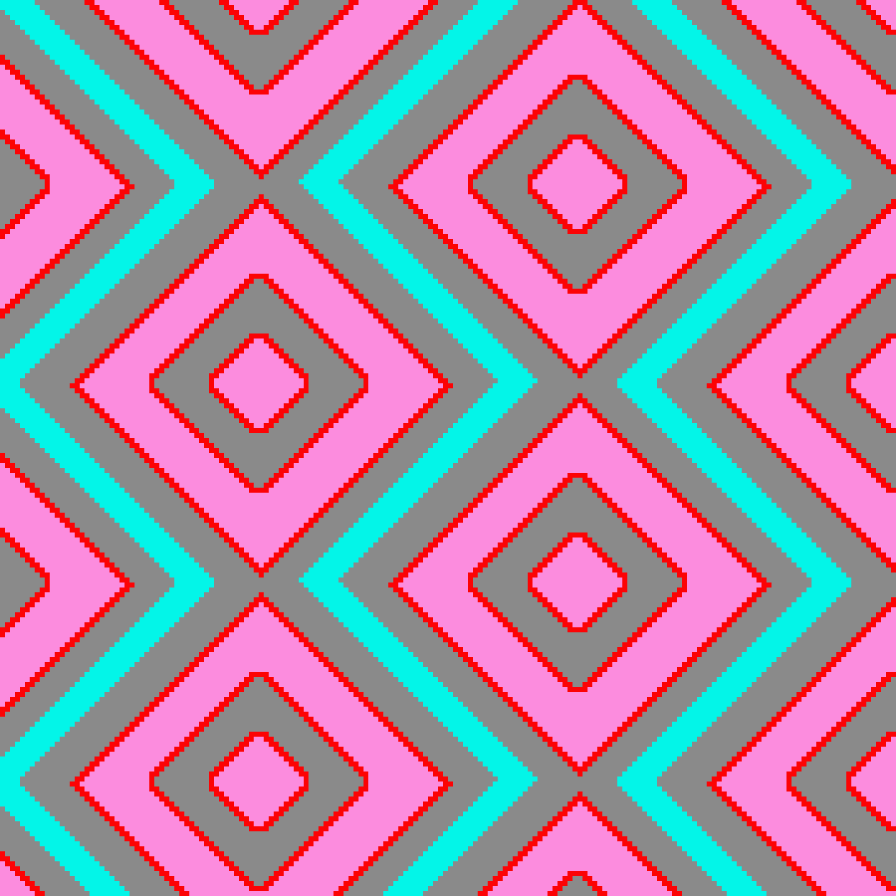
Give the GLSL for this pattern, as a three.js fragment shader.

```glsl
varying vec2 vUv;

#define GRID 180.0
#define PERIOD vec2(128.0, 80.0)
#define CENTRE vec2(116.0, 37.0)
#define OUTER_RADIUS 38.0
#define MIDDLE_RADIUS 22.0
#define INNER_RADIUS 10.0
#define BAND_WIDTH 8.0
#define SAMPLES 4
#define GREY vec3(0.54)
#define PINK vec3(0.99, 0.55, 0.87)
#define CYAN vec3(0.01, 0.96, 0.91)
#define RED vec3(0.99, 0.01, 0.02)

float diamondLength(vec2 p) {
  return abs(p.x) + abs(p.y);
}

// Offset from the nearest diamond centre on the staggered lattice
vec2 nearestDiamond(vec2 p) {
  vec2 a = mod(p - CENTRE + 0.5 * PERIOD, PERIOD) - 0.5 * PERIOD;
  vec2 b = mod(p - CENTRE, PERIOD) - 0.5 * PERIOD;
  return diamondLength(a) < diamondLength(b) ? a : b;
}

// Red outline two cells wide around a fill, with blunt corners
vec3 paintBluntDiamond(vec3 base, vec2 q, float radius, vec3 fill) {
  float len = diamondLength(q);
  float reach = max(abs(q.x), abs(q.y));
  if (len > radius + 1.25 || reach > radius) return base;
  return len > radius - 0.5 ? RED : fill;
}

// Triangle wave: vertical distance to the nearest row of band corners
float cornerDistance(float y, float cornerY) {
  return abs(mod(y - cornerY + 0.5 * PERIOD.y, PERIOD.y) - 0.5 * PERIOD.y);
}

bool inBand(float x, float centreX) {
  float d = mod(x - centreX + 0.5 * PERIOD.x, PERIOD.x) - 0.5 * PERIOD.x;
  return abs(d) < 0.5 * BAND_WIDTH;
}

vec3 pattern(vec2 uv) {
  // Snap to square cells, counting rows from the top
  vec2 p = floor(vec2(uv.x, 1.0 - uv.y) * GRID) + 0.5;
  vec3 color = GREY;

  // Mirrored zigzag bands
  float left = 39.5 - cornerDistance(p.y, CENTRE.y);
  float right = 64.0 + cornerDistance(p.y, CENTRE.y - 0.5);
  if (inBand(p.x, left) || inBand(p.x, right)) color = CYAN;

  // Nested diamonds; the outer one is centred on a cell
  vec2 q = nearestDiamond(p);
  float outer = diamondLength(q - 0.5);
  if (outer < OUTER_RADIUS + 0.5) color = outer > OUTER_RADIUS - 1.5 ? RED : PINK;
  color = paintBluntDiamond(color, q, MIDDLE_RADIUS, GREY);
  return paintBluntDiamond(color, q, INNER_RADIUS, PINK);
}

void main() {
  // Average samples over the pixel to smooth the cell edges
  vec2 footprint = fwidth(vUv);
  vec3 sum = vec3(0.0);
  for (int i = 0; i < SAMPLES; i++) {
    for (int j = 0; j < SAMPLES; j++) {
      vec2 offset = (vec2(float(i), float(j)) + 0.5) / float(SAMPLES) - 0.5;
      sum += pattern(vUv + offset * footprint);
    }
  }
  gl_FragColor = vec4(sum / float(SAMPLES * SAMPLES), 1.0);
}
```
